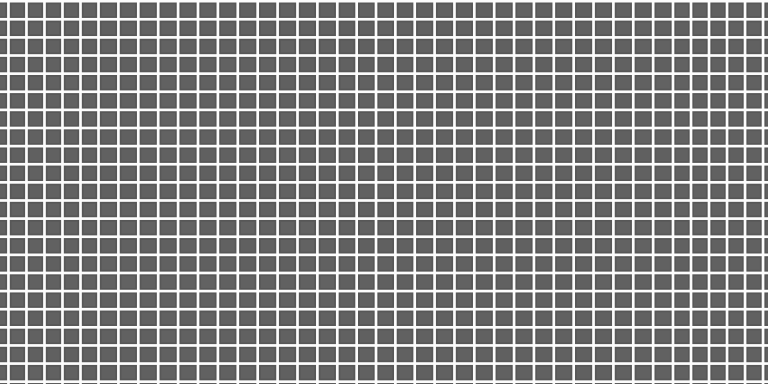
This pattern is drawn by a WebGL 2 fragment shader. Its source:

```glsl
#version 300 es
precision highp float;

uniform vec2 u_resolution;
out vec4 fragColor;

float hash(vec2 p) {
    return fract(sin(dot(p, vec2(127.1, 311.7))) * 43758.5453);
}

// Start and pitch of the group of columns at x; outer columns are narrower
vec2 columnGroup(float x) {
    if (x < 0.2565) return vec2(0.2565, 0.0469);
    if (x < 0.8784) return vec2(0.2565, 0.05182);
    if (x < 1.08) return vec2(0.8784, 0.0504);
    if (x < 1.7526) return vec2(1.08, 0.05174);
    return vec2(1.7526, 0.0469);
}

void main() {
    vec2 p = gl_FragCoord.xy / u_resolution.y;
    float pixel = 1.0 / u_resolution.y;
    p.x *= 2.0 * u_resolution.y / u_resolution.x;

    // Cell coordinates and distance to the nearest grid lines
    vec2 group = columnGroup(p.x);
    vec2 pitch = vec2(group.y, 0.04719);
    vec2 cell = (p - vec2(group.x, 0.006)) / pitch;
    vec2 lineDist = (0.5 - abs(fract(cell) - 0.5)) * pitch;

    // Smooth coverage of the tile and of its inner face
    vec2 inset = lineDist - 0.0035;
    vec2 tile = clamp(inset / pixel + 0.5, 0.0, 1.0);
    vec2 face = clamp((inset - 0.0045) / pixel + 0.5, 0.0, 1.0);

    // Faint tone variation, darker rim, white grout
    float tone = 0.38 + 0.006 * (hash(floor(cell) + group.x * 50.0) - 0.5);
    vec3 tileColor = vec3(mix(0.34, tone, face.x * face.y));
    vec3 groutColor = vec3(0.99);
    fragColor = vec4(mix(groutColor, tileColor, tile.x * tile.y), 1.0);
}
```
